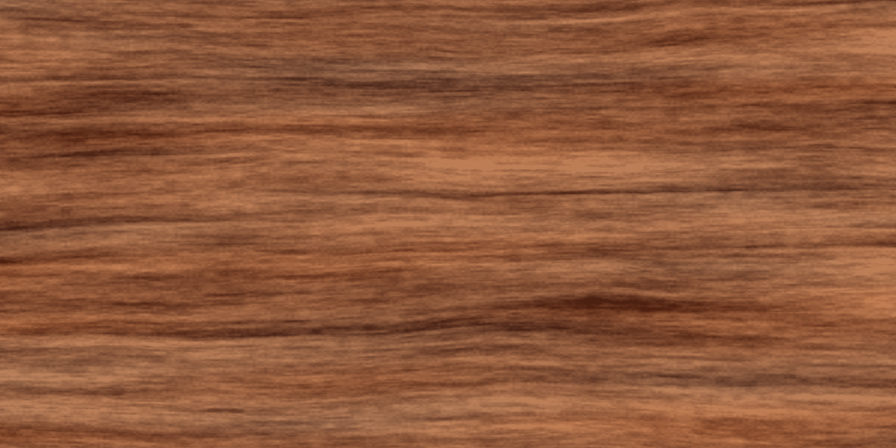
Write a Shadertoy shader that draws this texture.

```glsl
const vec3 WALNUT_DARK = vec3(0.400, 0.222, 0.142);
const vec3 WALNUT_LIGHT = vec3(0.680, 0.448, 0.305);
const vec3 RED_TINT = vec3(0.040, -0.012, -0.036);
const int VEIN_COUNT = 11;

float hash(vec2 p) {
    vec3 q = fract(p.xyx * vec3(0.1031, 0.1030, 0.0973));
    q += dot(q, q.yzx + 33.33);
    return fract((q.x + q.y) * q.z);
}

// Smooth value noise from -1 to 1
float noise(vec2 p) {
    vec2 cell = floor(p);
    vec2 f = fract(p);
    f = f * f * (3.0 - 2.0 * f);
    float low = mix(hash(cell), hash(cell + vec2(1.0, 0.0)), f.x);
    float high = mix(hash(cell + vec2(0.0, 1.0)), hash(cell + 1.0), f.x);
    return 2.0 * mix(low, high, f.y) - 1.0;
}

float fbm(vec2 p, int octaves) {
    float sum = 0.0;
    float amplitude = 0.5;
    for (int i = 0; i < octaves; i++) {
        sum += amplitude * noise(p);
        p = p * vec2(1.9, 2.1) + vec2(17.3, 9.7);
        amplitude *= 0.55;
    }
    return sum;
}

// Slow bending shared by all the grain
float grainHeight(vec2 p) {
    return p.y + 0.024 * noise(p * vec2(1.6, 3.0) + 4.0)
               + 0.006 * noise(p * vec2(4.5, 8.0) + 31.0);
}

// Growth line: crisp below, fading out above
float veinShade(float d, float crisp, float fade) {
    float above = 0.6 * exp(-max(d, 0.0) / crisp) + 0.4 * exp(-max(d, 0.0) / fade);
    return above * exp(min(d, 0.0) / 0.004);
}

float veins(float x, float height) {
    float shade = 0.0;
    for (int i = 0; i < VEIN_COUNT; i++) {
        float id = float(i);
        float jitter = hash(vec2(id, 5.0)) - 0.5;
        float wander = 0.012 * noise(vec2(x * 2.2, id * 7.0 + 0.5));
        float level = (id + 0.5 + 0.8 * jitter) / float(VEIN_COUNT) + wander;
        float strength = smoothstep(-0.6, 0.6, noise(vec2(x * 1.7 + id * 3.1, id + 40.5)));
        float fade = mix(0.015, 0.04, hash(vec2(id, 9.0)));
        shade += strength * veinShade(height - level, 0.008, fade);
    }
    return shade;
}

// Soft dark stain broken up by the grain
float stain(vec2 p, vec2 center, vec2 size, float breakup) {
    vec2 q = (p - center) / size;
    return exp(-dot(q, q)) * (0.75 + 0.7 * breakup);
}

void mainImage(out vec4 fragColor, in vec2 fragCoord) {
    vec2 p = fragCoord / iResolution.y;
    float height = grainHeight(p);
    vec2 grain = vec2(p.x, height);

    // Bands, streaks and fibres at falling sizes
    float bands = fbm(grain * vec2(0.8, 9.0) + 12.0, 3);
    float streaks = fbm(grain * vec2(1.5, 34.0) + 50.0, 3);
    float fibres = noise(grain * vec2(6.0, 112.0) + 80.0);
    float pores = noise(grain * vec2(34.0, 190.0) + 7.0);
    float speckle = noise(p * vec2(150.0, 230.0) + 3.0);

    float tone = 0.64 + 0.60 * bands + 0.60 * streaks;
    tone += 0.27 * fibres + 0.22 * pores + 0.12 * speckle;
    tone -= 0.16 * smoothstep(0.3, 0.8, noise(grain * vec2(12.0, 140.0) + 90.0));

    // Dark figure
    tone -= 0.55 * veins(p.x, height);
    float breakup = noise(grain * vec2(4.0, 22.0) + 60.0);
    tone -= 0.46 * stain(p, vec2(0.15, 0.73), vec2(0.32, 0.12), breakup);
    tone -= 0.40 * stain(p, vec2(1.95, 0.66), vec2(0.28, 0.10), breakup);
    tone -= 0.36 * stain(p, vec2(1.52, 0.36), vec2(0.40, 0.07), breakup);

    // Colour drifts between red and grey brown
    float warmth = fbm(grain * vec2(1.2, 14.0) + 140.0, 2);
    vec3 color = mix(WALNUT_DARK, WALNUT_LIGHT, clamp(tone, -0.4, 1.2));
    color += RED_TINT * (warmth + 0.1);
    fragColor = vec4(color, 1.0);
}
```
